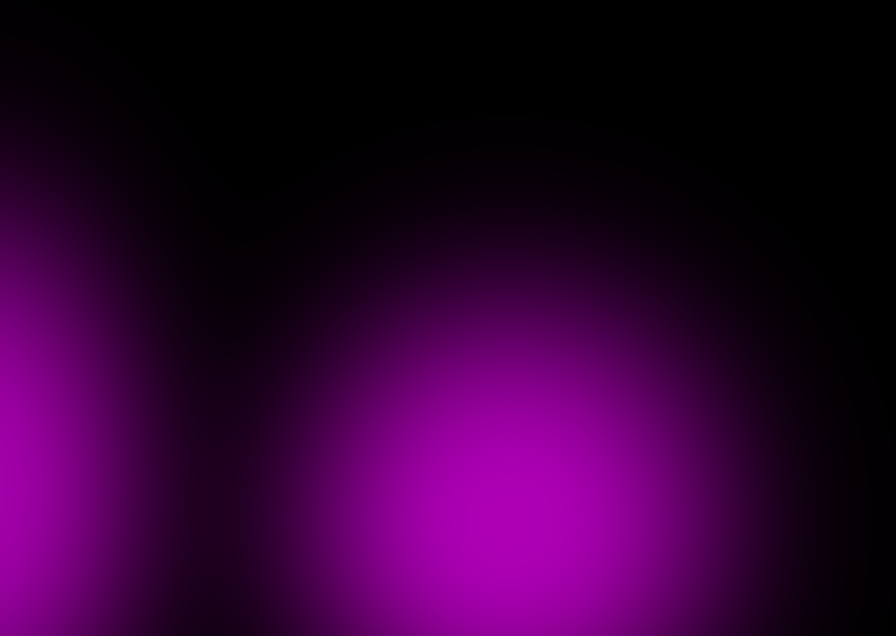
Write a Shadertoy shader that draws this background.

```glsl
// Soft elliptical glow: flat core, smooth falloff
float glow(vec2 uv, vec2 center, vec2 radius) {
    float d = length((uv - center) / radius);
    return exp(-pow(d, 2.65));
}

void mainImage(out vec4 fragColor, in vec2 fragCoord) {
    vec2 uv = fragCoord / iResolution.xy;
    vec3 magenta = vec3(0.68, 0.0, 0.71);

    // Main glow, low and right of the middle
    float light = glow(uv, vec2(0.569, 0.18), vec2(0.241, 0.353));

    // Tall glow cut by the left edge
    light += 0.95 * glow(uv, vec2(-0.039, 0.23), vec2(0.197, 0.434));

    fragColor = vec4(magenta * min(light, 1.0), 1.0);
}
```
